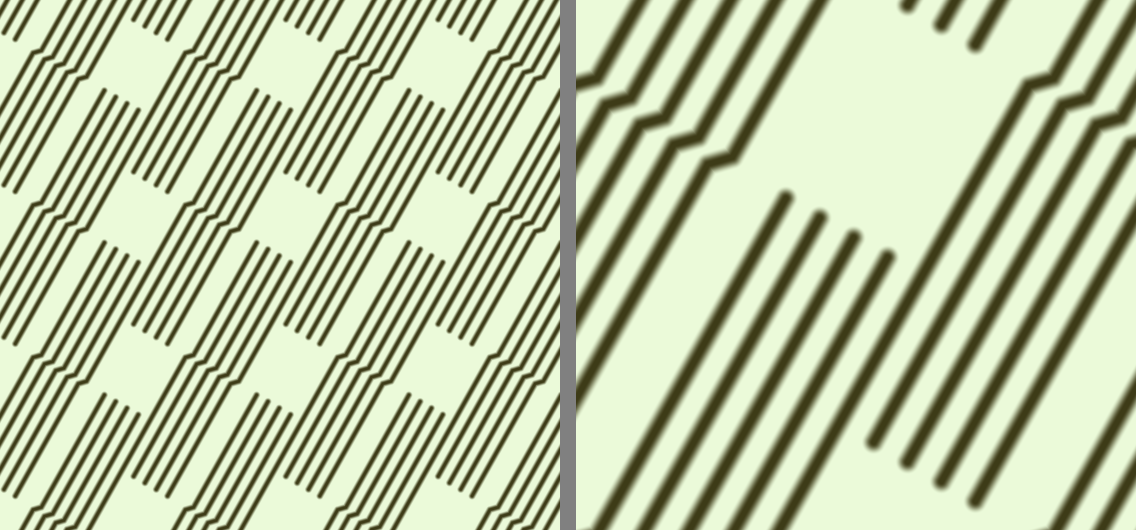
Left: the whole. Right: its middle third, enlarged.
A WebGL 2 fragment shader for this pattern:

```glsl
#version 300 es
precision highp float;
// Slanted bundles of five dark lines with stepped joints, woven over pale green.

uniform vec2 u_resolution;
out vec4 fragColor;

float segmentDistance(vec2 p, vec2 a, vec2 b) {
  vec2 ab = b - a;
  vec2 ap = p - a;
  return length(ap - ab * clamp(dot(ap, ab) / dot(ab, ab), 0.0, 1.0));
}

// Five strands around a row of joints; the last runs on into the next bundle.
float bundleDistance(vec2 p) {
  vec2 halfStep = vec2(0.027, 0.008);
  vec2 strand = vec2(0.414, 0.7375);
  float d = 10.0;
  for (int k = -2; k <= 2; k++) {
    vec2 joint = float(k) * vec2(0.0742, -0.0431);
    vec2 upper = joint + halfStep;
    vec2 lower = joint - halfStep;
    float reach = k == 2 ? 1.568 : 1.0;
    d = min(d, segmentDistance(p, lower, upper));
    d = min(d, segmentDistance(p, upper, upper + strand * reach));
    if (k > -2) d = min(d, segmentDistance(p, lower, lower - strand));
  }
  return d;
}

void main() {
  // Square cells, 3.678 across the width
  vec2 p = gl_FragCoord.xy / u_resolution.x * 3.678 - vec2(0.393, 0.055);
  vec2 cell = fract(p + 0.5) - 0.5;

  // Bundles reach into the neighbouring cells
  float d = 10.0;
  for (int y = -1; y <= 1; y++) {
    for (int x = -1; x <= 1; x++) {
      d = min(d, bundleDistance(cell - vec2(x, y)));
    }
  }

  // Soft line profile with a narrow dark core
  float ink = 1.0 - smoothstep(0.0034, 0.0278, d);
  vec3 paleGreen = vec3(0.92, 0.98, 0.85);
  vec3 darkOlive = vec3(0.24, 0.23, 0.09);
  fragColor = vec4(mix(paleGreen, darkOlive, ink), 1.0);
}
```
